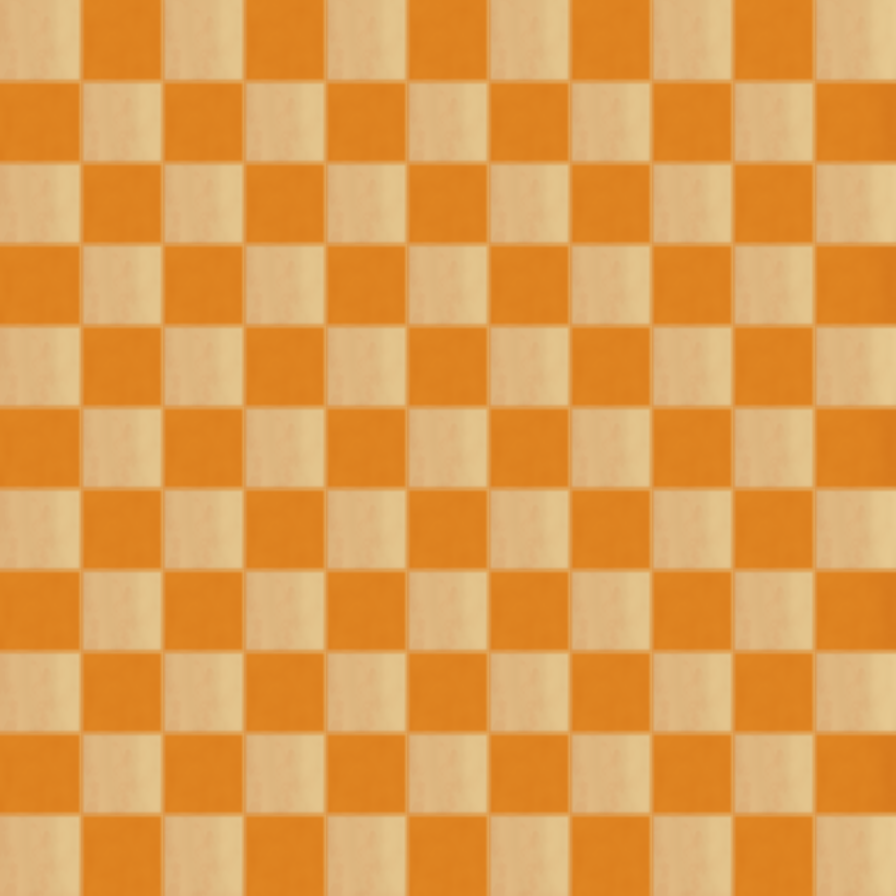
A Shadertoy shader for this pattern:

```glsl
// Soft-edged orange and cream checkerboard with faint wood-like mottling
#define CELLS 11.0
#define EDGE_SOFTNESS 0.05
#define ORANGE vec3(0.868, 0.508, 0.125)
#define CREAM_WARM vec3(0.870, 0.715, 0.500)
#define CREAM_PALE vec3(0.888, 0.765, 0.545)
#define STAIN vec3(0.860, 0.655, 0.445)
#define STAIN_AMOUNT 0.45
#define GRAIN_AMOUNT 0.022

float hash(vec2 p) {
    vec3 q = fract(vec3(p.xyx) * 0.1031);
    q += dot(q, q.yzx + 33.33);
    return fract((q.x + q.y) * q.z);
}

float noise(vec2 p) {
    vec2 i = floor(p);
    vec2 f = fract(p);
    f = f * f * (3.0 - 2.0 * f);
    float low = mix(hash(i), hash(i + vec2(1.0, 0.0)), f.x);
    float high = mix(hash(i + vec2(0.0, 1.0)), hash(i + vec2(1.0, 1.0)), f.x);
    return mix(low, high, f.y);
}

float fbm(vec2 p) {
    float sum = 0.0;
    float weight = 0.5;
    for (int i = 0; i < 3; i++) {
        sum += weight * noise(p);
        p = p * 2.03 + 7.1;
        weight *= 0.5;
    }
    return sum / 0.875;
}

// Alternating sign per cell, fading to zero on the inner grid lines
vec2 softParity(vec2 p, vec2 pixel) {
    vec2 line = clamp(floor(p + 0.5), 1.0, CELLS - 1.0);
    vec2 softness = max(vec2(EDGE_SOFTNESS), pixel);
    vec2 side = 1.0 - 2.0 * mod(floor(p), 2.0);
    return side * smoothstep(vec2(0.0), softness, abs(p - line));
}

// Cream square: mottled on the left, paler toward the right
vec3 creamSquare(vec2 f) {
    float pale = smoothstep(0.5, 0.82, f.x + 0.08 * (noise(f * vec2(6.0, 3.0)) - 0.5));
    vec3 color = mix(CREAM_WARM, CREAM_PALE, pale);
    float mottle = smoothstep(0.45, 0.8, fbm(f * vec2(8.0, 6.0) + 3.7));
    float leftRim = 0.5 * (1.0 - smoothstep(0.0, 0.16, f.x));
    float lowerRim = 0.35 * (1.0 - smoothstep(0.0, 0.1, f.y));
    float stain = mottle * (1.0 - 0.8 * pale) + leftRim + lowerRim;
    color = mix(color, STAIN, STAIN_AMOUNT * clamp(stain, 0.0, 1.0));
    float streak = noise(vec2(f.x * 12.0, f.y * 1.5 + 9.0)) - 0.5;
    return color + GRAIN_AMOUNT * streak;
}

// Orange square: nearly flat with faint vertical grain
vec3 orangeSquare(vec2 f) {
    float grain = noise(vec2(f.x * 10.0, f.y * 2.0)) - 0.5;
    float cloud = fbm(f * 7.0 + 15.0) - 0.5;
    return ORANGE + GRAIN_AMOUNT * (0.6 * grain + cloud) * vec3(0.6, 1.0, 0.7);
}

void mainImage(out vec4 fragColor, in vec2 fragCoord) {
    vec2 uv = fragCoord / iResolution.xy;
    vec2 p = uv * CELLS;
    vec2 local = fract(p);

    // Checker coverage: 1 on cream, 0 on orange
    vec2 parity = softParity(p, CELLS / iResolution.xy);
    float cream = 0.5 + 0.5 * parity.x * parity.y;
    vec3 color = mix(orangeSquare(local), creamSquare(local), cream);

    // Slight tone change along the right border
    float border = smoothstep(0.965, 0.995, uv.x);
    color += border * mix(vec3(-0.02, -0.025, -0.01), vec3(0.01, 0.015, 0.015), cream);

    fragColor = vec4(clamp(color, 0.0, 1.0), 1.0);
}
```
